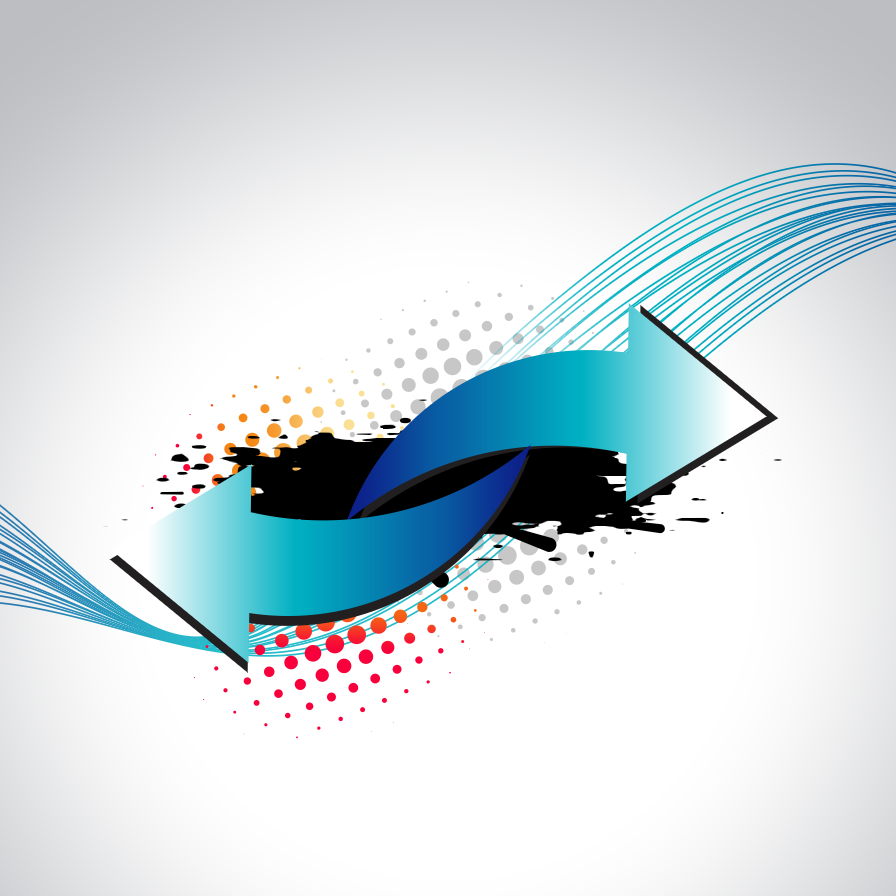
Write a Shadertoy shader that draws this background.

```glsl
const vec3 WHITE = vec3(1.0), EDGE_GRAY = vec3(0.74, 0.745, 0.76);
const vec3 NAVY = vec3(0.05, 0.12, 0.54), BLUE = vec3(0.03, 0.40, 0.65);
const vec3 TEAL = vec3(0.0, 0.69, 0.76), INK = vec3(0.0), SHADOW = vec3(0.13, 0.12, 0.125);
const vec3 DOT_GRAY = vec3(0.78), RED = vec3(0.97, 0.0, 0.23);
const vec3 ORANGE = vec3(0.96, 0.53, 0.08), CREAM = vec3(0.98, 0.88, 0.58);
const vec2 GLOW_CENTER = vec2(0.5, 0.36), PIVOT = vec2(0.4896, 0.4609);
const vec2 RIGHT_SHADOW = vec2(0.013, -0.002), LEFT_SHADOW = vec2(-0.001, -0.011);
const vec2 INK_CENTER = vec2(0.495, 0.459), INK_SIZE = vec2(0.225, 0.054);
const vec2 SPRAY_SIZE = vec2(0.39, 0.095);
const float DOT_PITCH = 0.0265, DOT_ANGLE = 0.40, DOT_RADIUS = 0.0122;
const float LINE_COUNT = 22.0, LINE_HALF = 0.00095;

float pixel() { return 1.0 / min(iResolution.x, iResolution.y); }
float fill(float d) { return clamp(0.5 - d / pixel(), 0.0, 1.0); }
float hash(vec2 p) { return fract(sin(dot(p, vec2(127.1, 311.7))) * 43758.5453); }

float noise(vec2 p) {
    vec2 i = floor(p), f = fract(p);
    f = f * f * (3.0 - 2.0 * f);
    return mix(mix(hash(i), hash(i + vec2(1, 0)), f.x),
               mix(hash(i + vec2(0, 1)), hash(i + vec2(1, 1)), f.x), f.y);
}

vec2 hermite(float t, float span, vec2 y0, vec2 m0, vec2 y1, vec2 m1) {
    float s = 1.0 - t;
    return y0 * (1.0 + 2.0 * t) * s * s + y1 * t * t * (3.0 - 2.0 * t)
         + span * t * s * (m0 * s - m1 * t);
}

// Upper and lower border of the ribbon of lines
vec2 ribbon(float x) {
    vec2 yA = vec2(0.436, 0.327), mA = vec2(-0.8, -0.1);
    vec2 yB = vec2(0.33, 0.268), mB = vec2(1.1, 0.0);
    vec2 yC = vec2(0.648, 0.425), mC = vec2(0.85, 1.0);
    vec2 yD = vec2(0.807, 0.733), mD = vec2(-0.3, 0.33);
    if (x < 0.3) return hermite(x / 0.3, 0.3, yA, mA, yB, mB);
    if (x < 0.6) return hermite((x - 0.3) / 0.3, 0.3, yB, mB, yC, mC);
    return hermite((x - 0.6) / 0.4, 0.4, yC, mC, yD, mD);
}

float ribbonLines(vec2 p) {
    vec2 border = ribbon(p.x);
    vec2 slope = (ribbon(p.x + 0.002) - border) / 0.002;
    float bunching = 0.45 * smoothstep(0.1, 0.5, abs(p.x - 0.5));
    float cover = 0.0;
    for (float i = 0.0; i < LINE_COUNT; i++) {
        float s = 2.0 * i / (LINE_COUNT - 1.0) - 1.0;
        float t = 0.5 + 0.5 * s * pow(abs(s), bunching);
        t += 0.035 * (1.0 - s * s) * sin(i * 2.4 + p.x * 7.0);
        float m = mix(slope.x, slope.y, t);
        float d = abs(p.y - mix(border.x, border.y, t)) / sqrt(1.0 + m * m);
        cover = max(cover, fill(d - LINE_HALF));
    }
    return cover;
}

// Tilted dot grid whose dots shrink away from the center of an ellipse
float halftone(vec2 p, vec2 origin, vec2 center, vec2 size) {
    float c = cos(DOT_ANGLE), s = sin(DOT_ANGLE);
    mat2 tilt = mat2(c, -s, s, c);
    vec2 q = tilt * (p - origin);
    vec2 cell = round(q / DOT_PITCH) * DOT_PITCH;
    float fade = 1.0 - length((cell - tilt * (center - origin)) / size);
    return fade > 0.0 ? fill(length(q - cell) - DOT_RADIUS * min(fade, 0.85)) : 0.0;
}

float capsule(vec2 p, vec2 a, vec2 b, float r) {
    float h = clamp(dot(p - a, b - a) / dot(b - a, b - a), 0.0, 1.0);
    return length(p - mix(a, b, h)) - r * mix(0.6, 1.0, h);
}

float inkSplat(vec2 p) {
    vec2 q = (p - INK_CENTER) / INK_SIZE;
    float r = pow(dot(q * q, q * q), 0.25);
    float rough = 0.6 * noise(p * vec2(36, 115)) + 0.4 * noise(p * vec2(85, 260));
    float blot = 1.0 - r + 0.75 * (rough - 0.5);
    float spray = noise(p * vec2(48, 135) + 7.3) - 0.37
                - 0.58 * length((p - INK_CENTER) / SPRAY_SIZE);
    float f = max(blot, spray);
    float drips = min(capsule(p, vec2(0.56, 0.41), vec2(0.613, 0.392), 0.008),
                  min(capsule(p, vec2(0.62, 0.425), vec2(0.737, 0.41), 0.005),
                      capsule(p, vec2(0.47, 0.37), vec2(0.492, 0.353), 0.009)));
    return max(clamp(0.5 + f / max(fwidth(f), 0.001), 0.0, 1.0), fill(drips));
}

float sideOf(vec2 p, vec2 a, vec2 b) {
    vec2 e = normalize(b - a);
    return dot(p - a, vec2(-e.y, e.x));
}

// Crescent shaft joined to a triangular head
float arrow(vec2 p) {
    float shaft = max(length(p - vec2(0.6576, 0.3221)) - 0.2872,
                      0.3594 - length(p - vec2(0.6185, 0.1432)));
    shaft = max(shaft, p.x - 0.703);
    vec2 top = vec2(0.7018, 0.6615), tip = vec2(0.8555, 0.5352), low = vec2(0.6985, 0.4401);
    float head = max(sideOf(p, top, tip), max(sideOf(p, tip, low), sideOf(p, low, top)));
    return min(shaft, head);
}

vec3 paintArrow(vec3 color, vec2 p, vec2 shadowShift) {
    vec3 paint = mix(NAVY, BLUE, smoothstep(0.38, 0.52, p.x));
    paint = mix(paint, TEAL, clamp((p.x - 0.51) / 0.135, 0.0, 1.0));
    paint = mix(paint, WHITE, clamp((p.x - 0.65) / 0.165, 0.0, 1.0));
    color = mix(color, SHADOW, fill(arrow(p - shadowShift)));
    return mix(color, paint, fill(arrow(p)));
}

void mainImage(out vec4 fragColor, in vec2 fragCoord) {
    vec2 p = fragCoord / iResolution.xy;
    // Backdrop
    vec3 color = mix(WHITE, EDGE_GRAY, smoothstep(0.32, 0.78, length(p - GLOW_CENTER)));
    // Gray dots
    float gray = max(halftone(p, vec2(0.505, 0.591), vec2(0.514, 0.57), vec2(0.175, 0.115)),
                     halftone(p, vec2(0.5625, 0.321), vec2(0.573, 0.395), vec2(0.16, 0.12)));
    color = mix(color, DOT_GRAY, gray);
    // Ribbon
    vec3 lineColor = mix(TEAL, BLUE, smoothstep(0.25, 0.5, abs(p.x - 0.5)));
    float visible = p.y < 0.45 ? 0.85 : smoothstep(1.05, 1.42, p.x + p.y);
    color = mix(color, lineColor, visible * ribbonLines(p));
    // Warm dots
    vec3 warm = mix(mix(RED, ORANGE, smoothstep(0.2, 0.26, p.x)), CREAM, smoothstep(0.27, 0.39, p.x));
    color = mix(color, warm, halftone(p, vec2(0.306, 0.5195), vec2(0.315, 0.485), vec2(0.17, 0.105)));
    vec3 ember = mix(RED, ORANGE * vec3(1.0, 0.75, 1.0), smoothstep(0.27, 0.32, p.y));
    color = mix(color, ember, halftone(p, vec2(0.3737, 0.2812), vec2(0.38, 0.298), vec2(0.18, 0.12)));
    // Ink, then the two arrows, the second turned half around
    color = mix(color, INK, inkSplat(p));
    color = paintArrow(color, p, RIGHT_SHADOW);
    color = paintArrow(color, 2.0 * PIVOT - p, -LEFT_SHADOW);
    fragColor = vec4(color, 1.0);
}
```
